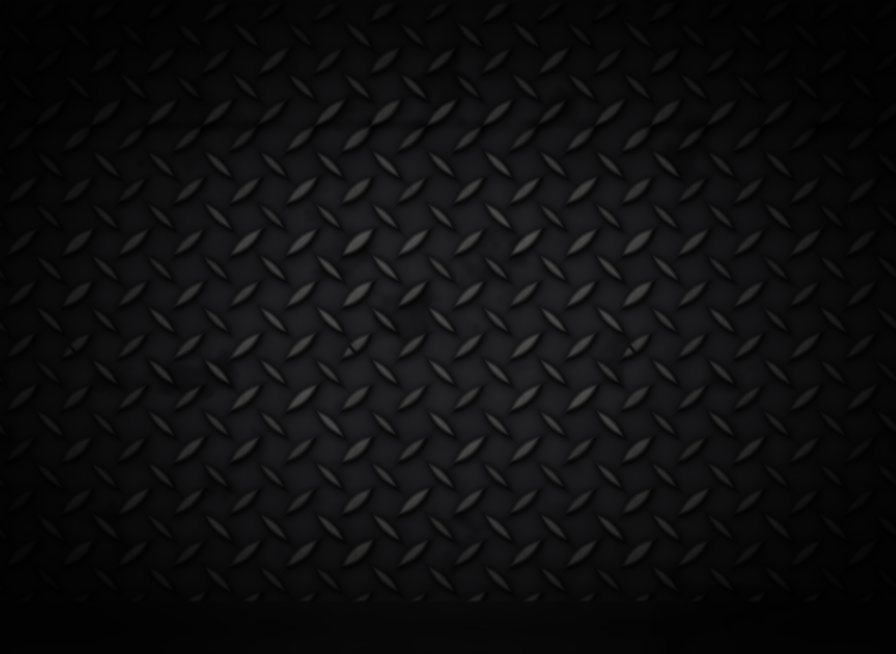
Reproduce this texture procedurally as a Shadertoy shader.

```glsl
// Dark steel tread plate: pointed lugs on a staggered lattice, alternately leaning
// right and left by row, with soft shadows, wear and grime under a central glow.
// The lean flips above a weld line; the bottom strip is plain, and all noise wraps.

const vec2 GRID = vec2(16.0, 11.667);   // canvas size in lug columns
const float ROW_STEP = 0.4625;          // distance between staggered rows
const float FIRST_ROW = 0.875;
const float WELD_ROW = 18.0;            // last row below the weld line
const float WEAR_PERIOD = 5.0;          // columns after which the wear recurs
const vec3 STEEL = vec3(0.133, 0.130, 0.142);
const vec3 LUG = vec3(0.300, 0.300, 0.296);

float hash(vec2 p) {
    p = fract(p * vec2(0.1031, 0.1137));
    p += dot(p, p.yx + 33.33);
    return fract((p.x + p.y) * p.x * 97.3);
}

// Value noise that repeats after "period" lattice cells
float wrapNoise(vec2 p, vec2 period) {
    vec2 i = floor(p), f = fract(p);
    f = f * f * (3.0 - 2.0 * f);
    float a = hash(mod(i, period));
    float b = hash(mod(i + vec2(1, 0), period));
    float c = hash(mod(i + vec2(0, 1), period));
    float d = hash(mod(i + vec2(1, 1), period));
    return mix(mix(a, b, f.x), mix(c, d, f.x), f.y);
}

float grime(vec2 uv) {
    float sum = 0.0, weight = 0.5;
    vec2 period = vec2(16, 12);
    for (int i = 0; i < 4; i++) {
        sum += weight * wrapNoise(uv * period, period);
        period *= 2.0;
        weight *= 0.5;
    }
    return sum;
}

// Signed distance to a pointed lens lying along x
float lens(vec2 p, float halfLength, float halfWidth) {
    float radius = (halfLength * halfLength + halfWidth * halfWidth) / (2.0 * halfWidth);
    return length(vec2(p.x, abs(p.y) + radius - halfWidth)) - radius;
}

// Draws the lug of one row nearest to p over the plate colour
vec3 addLug(vec3 plate, vec2 p, float row, float mask, float blur) {
    float start = 0.375 + 0.5 * mod(row, 2.0);
    float column = floor(p.x - start + 0.5);
    float wearColumn = mod(mod(column, GRID.x), WEAR_PERIOD);
    float variation = hash(vec2(wearColumn + 3.0, row + 7.0));
    float flip = step(WELD_ROW + 0.5, row);
    bool leansRight = mod(row + flip, 2.0) < 0.5;

    vec2 local = p - vec2(column + start, FIRST_ROW + row * ROW_STEP);
    local.x -= 0.05 * (variation - 0.5);
    vec2 axis = leansRight ? vec2(0.755, 0.656) : vec2(0.72, -0.694);
    mat2 toLug = mat2(axis.x, -axis.y, axis.y, axis.x);
    vec2 q = toLug * local;
    vec2 size = leansRight ? vec2(0.355, 0.098) : vec2(0.325, 0.080);
    size *= 0.93 + 0.14 * variation;
    if (leansRight && wearColumn == 1.0) size.y *= 1.15;

    float body = lens(q, size.x, size.y);
    float shade = lens(toLug * (local - vec2(0.025, -0.035)), size.x, size.y);

    // Shadow halo, then the rounded top brightest towards the upper left
    plate *= 1.0 - 0.68 * mask * exp(-max(shade, 0.0) * 13.0);
    float ridge = 1.0 - smoothstep(-0.075, blur * 0.7, body);
    float facing = clamp(0.88 + 1.4 * q.y + 0.25 * (variation - 0.5), 0.55, 1.1);

    // A chipped lug recurs with the wear period
    if (row == 10.0 && wearColumn == 1.0) {
        facing *= 1.0 - 0.75 * exp(-pow((q.x + 0.09) / 0.035, 2.0));
    }
    return mix(plate, LUG * facing, ridge * mask);
}

void mainImage(out vec4 fragColor, in vec2 fragCoord) {
    vec2 uv = fragCoord / iResolution.xy;
    vec2 p = uv * GRID;
    float blur = max(0.03, GRID.x / iResolution.x);

    // Mottled steel with dark blotches and a faint weld line
    float dirt = grime(uv);
    vec3 colour = STEEL * (0.80 + 0.42 * dirt);
    colour *= 1.0 - 0.40 * smoothstep(0.56, 0.76, dirt);
    float weld = FIRST_ROW + (WELD_ROW + 0.5) * ROW_STEP;
    float weldStain = smoothstep(0.35, 0.70, dirt);
    colour *= 1.0 - 0.45 * weldStain * exp(-pow((p.y - weld) / 0.12, 2.0));

    // Lugs from the nearest rows, absent in the plain bottom strip
    float plateStart = smoothstep(0.90, 0.98, p.y);
    float mask = plateStart * (1.0 - smoothstep(GRID.y - 0.12, GRID.y, p.y));
    float nearest = floor((p.y - FIRST_ROW) / ROW_STEP + 0.5);
    for (float k = -1.0; k <= 1.0; k++) {
        colour = addLug(colour, p, nearest + k, mask, blur);
    }
    colour *= 1.0 - 0.35 * smoothstep(0.0, 0.5, p.y) * (1.0 - plateStart);

    // Central glow falling to near black at every edge
    float glow = 1.0 - smoothstep(0.10, 0.64, length(uv - 0.5));
    fragColor = vec4(colour * (0.09 + 0.93 * glow), 1.0);
}
```
